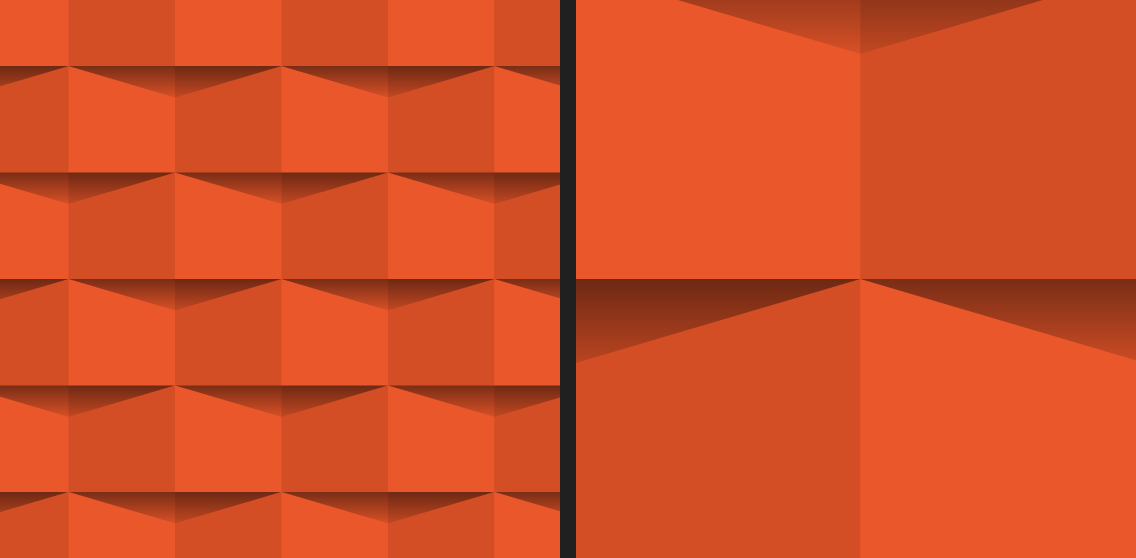
Left, the full canvas; right, a detail of the centre.
This pattern is drawn by a Shadertoy shader. Its source:

```glsl
// Checkered orange panels with tilted tops and graded triangular shadows.
#define CELL 0.1901                   // panel side, in canvas widths
#define SHIFT vec2(0.0026, 0.0)       // grid offset from the canvas centre
#define SLOPE 0.295                   // deepest shadow, in panel sides
#define LIGHT vec3(0.914, 0.341, 0.164)
#define DARK vec3(0.827, 0.306, 0.145)
#define SHADE_TOP 0.52                // shadow brightness under the ledge
#define SHADE_END 0.92                // shadow brightness at its lowest tip
#define SAMPLES 4                     // antialiasing samples per axis

// Colour at a point measured in panel sides from the grid origin.
vec3 panelColor(vec2 p) {
    vec2 id = floor(p);
    vec2 f = p - id;
    bool lit = mod(id.x + id.y, 2.0) > 0.5;
    vec3 base = lit ? LIGHT : DARK;

    // The tilted top edge falls away from the peak shared by two panels.
    float depth = 1.0 - f.y;
    float edge = SLOPE * (lit ? f.x : 1.0 - f.x);
    float shade = mix(SHADE_TOP, SHADE_END, depth / SLOPE);
    return depth < edge ? base * shade : base;
}

void mainImage(out vec4 fragColor, in vec2 fragCoord) {
    vec3 sum = vec3(0.0);

    // Average a regular grid of samples to smooth every edge.
    for (int j = 0; j < SAMPLES; j++) {
        for (int i = 0; i < SAMPLES; i++) {
            vec2 jitter = (vec2(i, j) + 0.5) / float(SAMPLES) - 0.5;
            vec2 uv = (fragCoord + jitter - 0.5 * iResolution.xy) / iResolution.x;
            sum += panelColor((uv - SHIFT) / CELL);
        }
    }
    fragColor = vec4(sum / float(SAMPLES * SAMPLES), 1.0);
}
```
